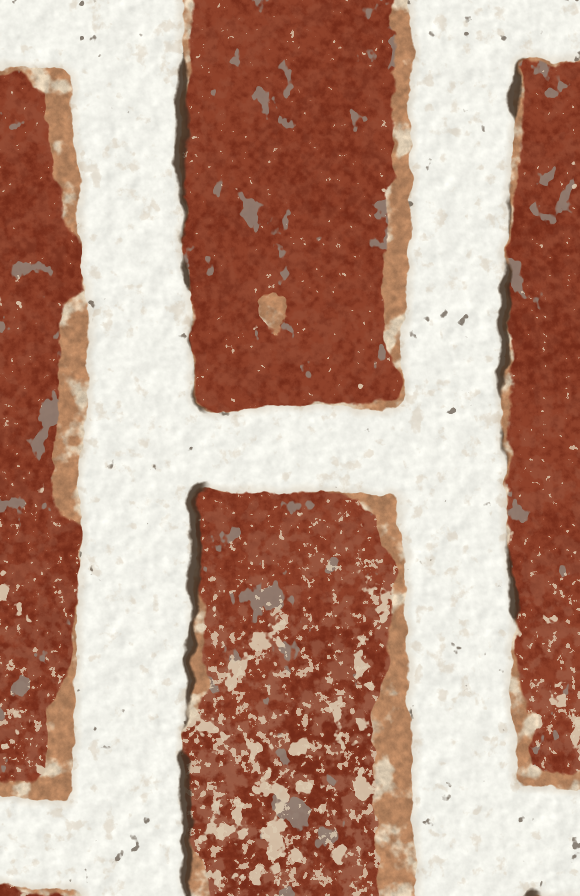
This texture is drawn by a Shadertoy shader. Its source:

```glsl
// Weathered red bricks standing on end in thick, lumpy white mortar.
// Staggered columns of noisy rounded boxes; layered noise thresholds add
// chipped rims, lime specks, grey blots and shadowed crevices.

// Layout, in canvas heights
const vec2  PITCH      = vec2(0.362, 0.915);
const float COLUMN_X   = 0.328;
const float JOINT_Y    = 0.497;
const float STAGGER    = 0.440;
const float HALF_WIDTH = 0.126;
const float HALF_JOINT = 0.047;
const float TAPER      = 0.012;
const float ROW_SHIFT  = 0.008;
const float CORNER     = 0.012;
const float RIM_WIDTH  = 0.026;
const float CREVICE    = 0.006;
const vec2  FLAKE_POS  = vec2(0.302, 0.652);
const float FLAKE_SIZE = 0.019;

// Colours
const vec3 MORTAR      = vec3(0.955, 0.953, 0.920);
const vec3 MORTAR_DIRT = vec3(0.80, 0.73, 0.64);
const vec3 BRICK_DARK  = vec3(0.45, 0.17, 0.10);
const vec3 BRICK_RED   = vec3(0.56, 0.26, 0.17);
const vec3 BRICK_DUST  = vec3(0.63, 0.40, 0.31);
const vec3 CLAY        = vec3(0.70, 0.51, 0.37);
const vec3 LIME        = vec3(0.86, 0.79, 0.69);
const vec3 BLOT_GREY   = vec3(0.57, 0.53, 0.49);
const vec3 SHADOW      = vec3(0.25, 0.19, 0.14);

float hash(vec2 p) {
    return fract(sin(dot(p, vec2(127.1, 311.7))) * 43758.5);
}

float noise(vec2 p) {
    vec2 i = floor(p), f = fract(p);
    f = f * f * (3.0 - 2.0 * f);
    return mix(mix(hash(i), hash(i + vec2(1, 0)), f.x),
               mix(hash(i + vec2(0, 1)), hash(i + vec2(1, 1)), f.x), f.y);
}

float fbm(vec2 p) {
    float sum = 0.0, amp = 0.5;
    for (int i = 0; i < 4; i++) {
        sum += amp * noise(p);
        p = mat2(1.6, 1.2, -1.2, 1.6) * p + 17.3;
        amp *= 0.5;
    }
    return sum / 0.9375;
}

// Signed distance to the nearest brick; also its cell and side (-1 left, 1 right)
float brickDistance(vec2 p, out vec2 cell, out float side) {
    float col = floor((p.x - COLUMN_X) / PITCH.x + 0.5);
    float wide = max(col, 0.0);              // joints widen to the right
    float pitch = PITCH.y + 0.020 * wide;
    float joint = JOINT_Y - STAGGER * mod(col, 2.0) + 0.0055 * wide;
    float t = (p.y - joint) / pitch;
    cell = vec2(col, floor(t));
    vec2 q = vec2(p.x - COLUMN_X - col * PITCH.x + ROW_SHIFT * cell.y,
                  (fract(t) - 0.5) * pitch);
    vec2 halfSize = vec2(HALF_WIDTH - TAPER * smoothstep(0.1, 0.4, abs(q.y)),
                         0.5 * pitch - HALF_JOINT - 0.0155 * wide);
    side = q.x / halfSize.x;
    vec2 e = abs(q) - halfSize + CORNER;
    return length(max(e, 0.0)) + min(max(e.x, e.y), 0.0) - CORNER;
}

vec3 mortarColor(vec2 p, float d) {
    vec2 toLight = vec2(-0.005, 0.004);
    float relief = fbm(p * 55.0) - fbm((p + toLight) * 55.0);
    float grain = fbm(p * 190.0) - 0.5;
    vec3 c = MORTAR * (1.0 + 0.17 * relief + 0.07 * grain);
    float dirt = smoothstep(0.62, 0.80, fbm(p * 75.0 + 31.0));
    dirt = 0.35 * dirt + 0.35 * (1.0 - smoothstep(0.0, 0.012, d));
    c = mix(c, MORTAR_DIRT, dirt);
    return mix(c, SHADOW, 0.6 * smoothstep(0.79, 0.85, fbm(p * 48.0 + 5.0)));
}

vec3 brickColor(vec2 p, float d, vec2 cell, float side) {
    float fine = fbm(p * 150.0), medium = fbm(p * 42.0 + 9.0);
    float broad = fbm(p * 8.0 + 3.0);
    // Wear grows toward the ground, most on the middle column
    float wear = 1.0 - smoothstep(0.12, 0.62, p.y);
    wear *= mix(1.0, 0.65, mod(cell.x, 2.0));
    wear = clamp(wear + 0.5 * (broad - 0.5) + 0.1 * hash(cell), 0.0, 1.0);

    vec3 c = mix(BRICK_DARK, BRICK_RED, smoothstep(0.25, 0.65, fine * 0.6 + broad * 0.4));
    c = mix(c, BRICK_DUST, (0.15 + 0.6 * wear) * smoothstep(0.42, 0.65, fbm(p * 85.0)));
    c = mix(c, BLOT_GREY, 0.8 * smoothstep(0.70, 0.74, fbm(p * vec2(38.0, 30.0) + 61.0)));

    // Lime specks, fine and coarse
    float fineCut = mix(0.78, 0.60, wear), coarseCut = mix(0.84, 0.64, wear);
    c = mix(c, LIME, 0.8 * smoothstep(fineCut, fineCut + 0.07, fine));
    c = mix(c, LIME, 0.9 * smoothstep(coarseCut, coarseCut + 0.04, medium));

    // Chipped clay along the rim, widest on the right, and one loose flake
    float chip = clamp((fbm(p * 7.0 + 40.0) - 0.33) * 4.0, 0.0, 1.3);
    float width = RIM_WIDTH * chip * (0.25 + 0.75 * smoothstep(0.5, 0.9, side) + 0.7 * wear);
    float rim = smoothstep(-0.002, 0.002, d + width + 0.012 * (medium - 0.5));
    float flake = length((p - FLAKE_POS) * vec2(1.1, 0.85)) + 0.03 * (medium - 0.5);
    rim = max(rim, 1.0 - smoothstep(FLAKE_SIZE - 0.002, FLAKE_SIZE, flake));
    vec3 clay = mix(CLAY, LIME, smoothstep(0.52, 0.72, medium)) * (0.8 + 0.4 * fine);
    return mix(c, clay, rim);
}

void mainImage(out vec4 fragColor, in vec2 fragCoord) {
    vec2 p = fragCoord / iResolution.y;
    float px = 1.0 / iResolution.y;

    // Ragged brick outline
    vec2 wobble = vec2(fbm(p * 9.0), fbm(p * 9.0 + 50.0)) - 0.5;
    vec2 rough = vec2(fbm(p * 50.0), fbm(p * 50.0 + 70.0)) - 0.5;
    vec2 cell;
    float side;
    float d = brickDistance(p + 0.022 * wobble + 0.012 * rough, cell, side);

    vec3 c = mix(brickColor(p, d, cell, side), mortarColor(p, d), smoothstep(-px, px, d));

    // Broken shadow where mortar overhangs the left edges
    float gap = CREVICE * smoothstep(0.35, 0.60, fbm(vec2(p.x * 6.0, p.y * 11.0) + 20.0));
    float crevice = 1.0 - smoothstep(gap - 0.002, gap + 0.002, abs(d));
    crevice *= (1.0 - smoothstep(-0.95, -0.85, side)) * smoothstep(0.0, 0.003, gap);
    c = mix(c, SHADOW, 0.85 * crevice);
    fragColor = vec4(clamp(c, 0.0, 1.0), 1.0);
}
```
